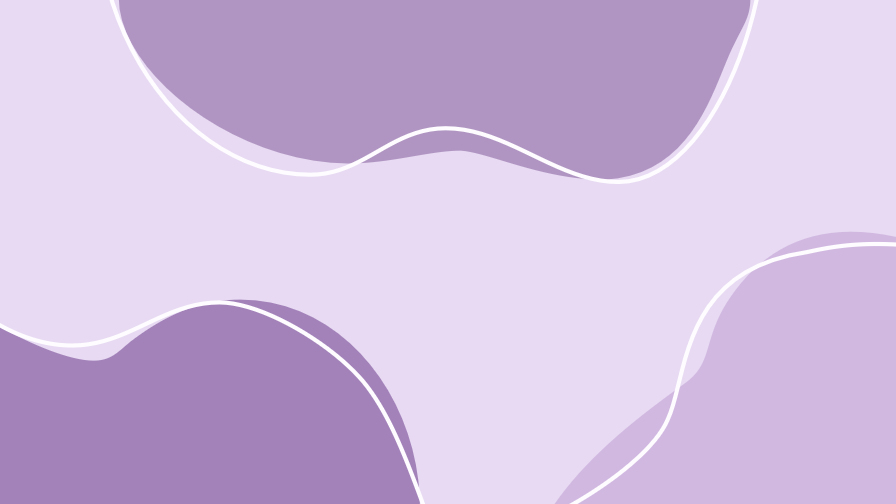
Write a Shadertoy shader that draws this background.

```glsl
// Soft lilac backdrop with three wavy blobs, each traced by a loose white line.
// Every outline is a chain of cubic Beziers on a 16 x 9 canvas; one walk along
// the chain gives both the distance to it and the inside/outside sign.

const vec3 PALE_LILAC = vec3(0.906, 0.855, 0.949);
const vec3 DUSTY_MAUVE = vec3(0.690, 0.584, 0.760);
const vec3 DEEP_VIOLET = vec3(0.640, 0.510, 0.730);
const vec3 LIGHT_ORCHID = vec3(0.820, 0.722, 0.882);
const vec3 LINE_WHITE = vec3(0.995, 0.990, 1.0);
const float LINE_HALF_WIDTH = 0.037;
const int CURVE_STEPS = 20;

struct Path {
    vec2 pen;    // current end point
    float dist;  // distance to the path so far
    float side;  // -1 inside, +1 outside
};

Path startAt(vec2 point) {
    return Path(point, 1e3, 1.0);
}

float segmentDistance(vec2 p, vec2 a, vec2 b) {
    vec2 ab = b - a;
    float t = clamp(dot(p - a, ab) / dot(ab, ab), 0.0, 1.0);
    return length(p - a - ab * t);
}

// True when a ray from p towards +x crosses the segment ab
bool rayCrosses(vec2 p, vec2 a, vec2 b) {
    if ((a.y > p.y) == (b.y > p.y)) return false;
    return p.x < a.x + (p.y - a.y) * (b.x - a.x) / (b.y - a.y);
}

vec2 bezier(vec2 a, vec2 b, vec2 c, vec2 d, float t) {
    float s = 1.0 - t;
    return s * s * s * a + 3.0 * s * t * (s * b + t * c) + t * t * t * d;
}

// Extends the path by one cubic curve
void curveTo(inout Path path, vec2 p, vec2 c1, vec2 c2, vec2 end) {
    vec2 a = path.pen;
    for (int i = 1; i <= CURVE_STEPS; i++) {
        vec2 b = bezier(path.pen, c1, c2, end, float(i) / float(CURVE_STEPS));
        path.dist = min(path.dist, segmentDistance(p, a, b));
        if (rayCrosses(p, a, b)) path.side = -path.side;
        a = b;
    }
    path.pen = end;
}

// Blobs: signed distance
float topBlob(vec2 p) {
    Path s = startAt(vec2(2.12, 9.04));
    curveTo(s, p, vec2(2.12, 7.71), vec2(4.17, 6.10), vec2(6.21, 6.08));
    curveTo(s, p, vec2(6.98, 6.08), vec2(7.67, 6.31), vec2(8.23, 6.31));
    curveTo(s, p, vec2(8.75, 6.27), vec2(9.69, 5.79), vec2(10.79, 5.79));
    curveTo(s, p, vec2(12.46, 5.88), vec2(12.75, 7.54), vec2(13.13, 8.25));
    curveTo(s, p, vec2(13.29, 8.58), vec2(13.40, 8.71), vec2(13.40, 9.04));
    return s.dist * s.side;
}

float leftBlob(vec2 p) {
    Path s = startAt(vec2(-0.42, 3.42));
    curveTo(s, p, vec2(0.21, 3.00), vec2(1.15, 2.56), vec2(1.67, 2.56));
    curveTo(s, p, vec2(1.98, 2.56), vec2(2.10, 2.71), vec2(2.33, 2.90));
    curveTo(s, p, vec2(2.92, 3.35), vec2(3.54, 3.65), vec2(4.29, 3.65));
    curveTo(s, p, vec2(6.17, 3.65), vec2(7.54, 1.81), vec2(7.50, -0.17));
    return s.dist * s.side;
}

float rightBlob(vec2 p) {
    Path s = startAt(vec2(9.79, -0.17));
    curveTo(s, p, vec2(10.42, 0.83), vec2(11.46, 1.60), vec2(12.25, 2.17));
    curveTo(s, p, vec2(12.75, 2.54), vec2(12.54, 2.96), vec2(13.04, 3.69));
    curveTo(s, p, vec2(13.65, 4.58), vec2(14.58, 5.08), vec2(16.00, 4.77));
    curveTo(s, p, vec2(17.70, 4.38), vec2(17.70, 2.75), vec2(16.67, -0.58));
    return s.dist * s.side;
}

// Lines: distance to the nearest of the three
float whiteLines(vec2 p) {
    Path top = startAt(vec2(1.92, 9.25));
    curveTo(top, p, vec2(2.46, 7.23), vec2(3.96, 5.88), vec2(5.54, 5.88));
    curveTo(top, p, vec2(6.50, 5.88), vec2(6.98, 6.71), vec2(7.96, 6.71));
    curveTo(top, p, vec2(9.06, 6.71), vec2(9.96, 5.75), vec2(11.04, 5.75));
    curveTo(top, p, vec2(12.29, 5.75), vec2(13.25, 7.54), vec2(13.56, 9.25));

    Path left = startAt(vec2(-0.42, 3.46));
    curveTo(left, p, vec2(0.21, 3.00), vec2(0.79, 2.83), vec2(1.29, 2.83));
    curveTo(left, p, vec2(2.29, 2.83), vec2(2.92, 3.60), vec2(3.92, 3.60));
    curveTo(left, p, vec2(4.69, 3.60), vec2(5.94, 2.85), vec2(6.50, 2.17));
    curveTo(left, p, vec2(6.98, 1.58), vec2(7.29, 0.71), vec2(7.63, -0.21));

    Path right = startAt(vec2(10.00, -0.13));
    curveTo(right, p, vec2(10.73, 0.25), vec2(11.67, 0.92), vec2(11.92, 1.50));
    curveTo(right, p, vec2(12.29, 2.29), vec2(12.13, 4.17), vec2(14.42, 4.50));
    curveTo(right, p, vec2(15.00, 4.63), vec2(15.52, 4.69), vec2(16.46, 4.60));
    return min(top.dist, min(left.dist, right.dist));
}

// Lays a colour where the distance is negative, with a one-sample soft edge
vec3 paint(vec3 below, vec3 colour, float dist, float soft) {
    return mix(below, colour, clamp(0.5 - dist / soft, 0.0, 1.0));
}

void mainImage(out vec4 fragColor, in vec2 fragCoord) {
    vec2 p = fragCoord / iResolution.xy * vec2(16.0, 9.0);
    float soft = 9.0 / iResolution.y;
    vec3 colour = paint(PALE_LILAC, DUSTY_MAUVE, topBlob(p), soft);
    colour = paint(colour, DEEP_VIOLET, leftBlob(p), soft);
    colour = paint(colour, LIGHT_ORCHID, rightBlob(p), soft);
    colour = paint(colour, LINE_WHITE, whiteLines(p) - LINE_HALF_WIDTH, soft);
    fragColor = vec4(colour, 1.0);
}
```
